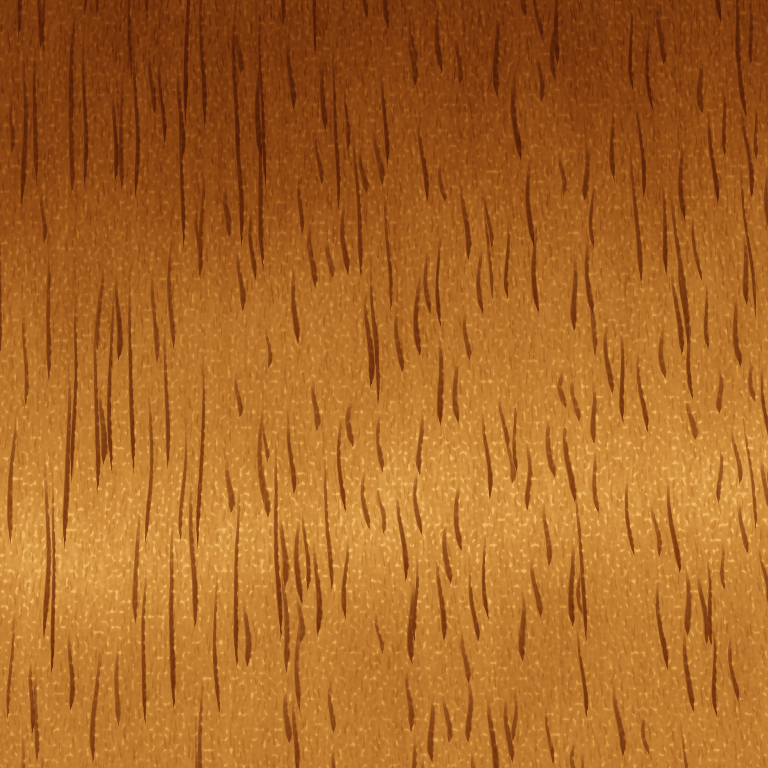
Write a three.js fragment shader that draws this texture.

```glsl
varying vec2 vUv;

const vec3 UMBER = vec3(0.35, 0.12, 0.02);
const vec3 BROWN = vec3(0.48, 0.22, 0.05);
const vec3 CHESTNUT = vec3(0.60, 0.32, 0.09);
const vec3 AMBER = vec3(0.71, 0.44, 0.16);
const vec3 HONEY = vec3(0.81, 0.55, 0.23);
const vec3 GLOSS = vec3(0.93, 0.72, 0.38);
const vec3 PORE_SHADE = vec3(0.22, 0.06, 0.02);
const vec3 PORE_LIT = vec3(0.46, 0.18, 0.03);

vec2 hash2(vec2 p) {
  vec3 q = fract(p.xyx * vec3(0.1031, 0.1030, 0.0973));
  q += dot(q, q.yzx + 33.33);
  return fract((q.xx + q.yz) * q.zy);
}

float gradientDot(vec2 cell, vec2 offset) {
  float angle = 6.2832 * hash2(cell).x;
  return dot(vec2(cos(angle), sin(angle)), offset);
}

float gradientNoise(vec2 p) {
  vec2 i = floor(p);
  vec2 f = p - i;
  vec2 u = f * f * f * (f * (f * 6.0 - 15.0) + 10.0);
  vec2 e = vec2(0.0, 1.0);
  float low = mix(gradientDot(i, f), gradientDot(i + e.yx, f - e.yx), u.x);
  float high = mix(gradientDot(i + e.xy, f - e.xy), gradientDot(i + e.yy, f - e.yy), u.x);
  return 1.4 * mix(low, high, u.y);
}

// Tapered streaks scattered one per cell; density runs from left to right
float streaks(vec2 p, vec2 size, float halfWidth, vec2 density, float seed) {
  vec2 home = floor(p / size);
  float cover = 0.0;
  for (int i = -1; i <= 1; i++) {
    for (int j = -1; j <= 1; j++) {
      vec2 cell = home + vec2(float(i), float(j));
      vec2 place = hash2(cell + seed);
      vec2 kind = hash2(cell + seed + 71.0);
      vec2 center = (cell + place) * size;
      float share = mix(density.x, density.y, smoothstep(0.15, 0.6, center.x));
      float span = size.y * mix(0.4, 1.0, kind.y);
      float t = (p.y - center.y) / span + 0.5;
      float inside = clamp(t, 0.0, 1.0);
      float taper = smoothstep(0.0, 0.2, inside) * sqrt(1.0 - inside);
      float width = halfWidth * mix(0.65, 1.15, place.x) * taper;
      float bend = halfWidth * 0.6 * sin(5.0 * t + 6.3 * kind.x);
      float d = abs(p.x - center.x - bend);
      float body = 1.0 - smoothstep(width * 0.45, width + 0.0007, d);
      float fade = smoothstep(0.0, 0.06, t) * (1.0 - smoothstep(0.65, 1.0, t));
      float depth = mix(1.0, 0.6, inside) * mix(0.7, 1.0, kind.y);
      cover = max(cover, step(kind.x, share) * body * fade * depth);
    }
  }
  return cover;
}

// Broad sheen: shaded top, bright band rising toward the right
float sheen(vec2 p) {
  float y = p.y - 0.09 * (smoothstep(0.0, 1.0, p.x) - 0.3);
  y += 0.025 * gradientNoise(p * vec2(5.0, 3.0));
  float band = (y - 0.31) / 0.10;
  return 0.20 + 0.48 * (1.0 - smoothstep(0.42, 1.0, y)) + 0.16 * exp(-band * band);
}

vec3 woodRamp(float tone) {
  float t = clamp(tone, 0.0, 1.0) * 5.0;
  vec3 c = mix(UMBER, BROWN, clamp(t, 0.0, 1.0));
  c = mix(c, CHESTNUT, clamp(t - 1.0, 0.0, 1.0));
  c = mix(c, AMBER, clamp(t - 2.0, 0.0, 1.0));
  c = mix(c, HONEY, clamp(t - 3.0, 0.0, 1.0));
  return mix(c, GLOSS, clamp(t - 4.0, 0.0, 1.0));
}

void main() {
  // Grain direction leans more toward the right
  vec2 grain = vUv;
  grain.x += mix(-0.03, 0.09, vUv.x) * (vUv.y - 0.5);
  grain.x += 0.003 * gradientNoise(vUv * vec2(6.0, 9.0));

  // Mottling, fibres and glints
  float light = sheen(vUv);
  float mottle = gradientNoise(vUv * vec2(9.0, 6.0) + 17.0);
  float fibre = gradientNoise(grain * vec2(210.0, 48.0));
  float strand = gradientNoise(grain * vec2(60.0, 4.0) + 5.0);
  float speck = gradientNoise(grain * vec2(190.0, 150.0) + 31.0);
  float glint = smoothstep(0.2, 0.75, speck);
  float dashes = streaks(grain, vec2(0.0075, 0.024), 0.0013, vec2(0.75, 0.85), 211.0);

  float tone = light + 0.05 * mottle + 0.06 * fibre + 0.04 * strand + 0.05 * speck;
  tone += glint * mix(0.08, 0.22, light) - 0.13 * dashes;
  vec3 color = woodRamp(tone);

  // Long pores on the left, short ones on the right
  vec2 ragged = grain + vec2(0.0008 * speck, 0.0);
  float longPores = streaks(ragged, vec2(0.023, 0.29), 0.0041, vec2(0.9, 0.12), 11.0);
  float shortPores = streaks(ragged, vec2(0.023, 0.135), 0.0049, vec2(0.12, 0.72), 137.0);
  float pores = max(longPores, shortPores);
  vec3 poreColor = mix(PORE_SHADE, PORE_LIT, clamp(light * 1.1 + 0.25 * speck, 0.0, 1.0));
  color = mix(color, poreColor, 0.92 * pores);

  gl_FragColor = vec4(color, 1.0);
}
```
